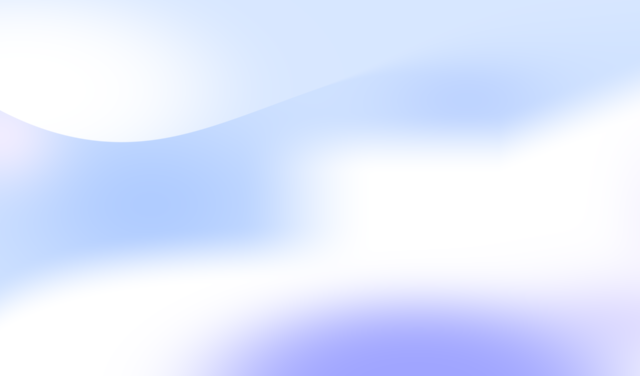
Write a WebGL 1 fragment shader that draws this background.

```glsl
precision highp float;

uniform vec2 u_resolution;

// Palette
const vec3 WHITE = vec3(1.0);
const vec3 SHEET_BLUE = vec3(0.845, 0.905, 1.0);
const vec3 PALE_BLUE = vec3(0.82, 0.89, 1.0);
const vec3 DEEP_BLUE = vec3(0.69, 0.80, 1.0);
const vec3 SOFT_BLUE = vec3(0.745, 0.83, 1.0);
const vec3 LAVENDER = vec3(0.87, 0.855, 1.0);
const vec3 BLUSH = vec3(0.94, 0.925, 1.0);
const vec3 VIOLET = vec3(0.625, 0.645, 1.0);

// Wave: lowest point, curvature and flattening to the right
const vec2 WAVE_LOW = vec2(0.19, 0.622);
const float WAVE_CURVE = 2.35;
const float WAVE_FLATTEN = 5.9;
const float WAVE_FADE = 0.12;

// Half widths of the soft borders of the blue band
const float FLOOR_BLUR = 0.08;
const float CLOUD_BLUR = 0.085;

// Bell-shaped falloff
float glow(vec2 p, vec2 center, vec2 radii) {
  vec2 d = (p - center) / radii;
  return exp(-dot(d, d));
}

// Falloff with a flatter core
float plateau(vec2 p, vec2 center, vec2 radii) {
  vec2 d = (p - center) / radii;
  float r2 = dot(d, d);
  return exp(-r2 * r2);
}

float waveHeight(float x) {
  float d = x - WAVE_LOW.x;
  return WAVE_LOW.y + WAVE_CURVE * d * d / (1.0 + WAVE_FLATTEN * d * max(d, 0.0));
}

// Blue band, fading into white below and to the right
vec3 blueBand(vec2 p) {
  vec3 blue = mix(PALE_BLUE, DEEP_BLUE, glow(p, vec2(0.235, 0.456), vec2(0.22, 0.24)));
  blue = mix(blue, SOFT_BLUE, glow(p, vec2(0.73, 0.733), vec2(0.14, 0.12)));
  blue = mix(blue, BLUSH, glow(p, vec2(0.0, 0.64), vec2(0.09, 0.13)));

  float bottom = 0.335 - 0.145 * exp(-p.x / 0.14);
  float band = smoothstep(bottom - FLOOR_BLUR, bottom + FLOOR_BLUR, p.y);
  float cloudTop = 0.617 + 0.68 * max(p.x - 0.78, 0.0);
  float cloud = smoothstep(0.37, 0.59, p.x)
    * (1.0 - smoothstep(cloudTop - CLOUD_BLUR, cloudTop + CLOUD_BLUR, p.y));
  return mix(WHITE, blue, band * (1.0 - cloud));
}

// Violet mound and lavender haze along the bottom
vec3 addViolet(vec3 color, vec2 p) {
  color = mix(color, LAVENDER, 0.85 * glow(p, vec2(1.0, 0.15), vec2(0.19, 0.12)));
  color = mix(color, BLUSH, 0.5 * glow(p, vec2(1.02, 0.42), vec2(0.06, 0.2)));
  return mix(color, VIOLET, plateau(p, vec2(0.65, -0.045), vec2(0.326, 0.249)));
}

// Translucent sheet above the wave, lit from the left
vec3 upperSheet(vec2 p) {
  return mix(SHEET_BLUE, WHITE, plateau(p, vec2(0.03, 0.76), vec2(0.31, 0.26)));
}

void main() {
  vec2 p = gl_FragCoord.xy / u_resolution;
  vec3 color = addViolet(blueBand(p), p);

  // Crisp on the left, dissolving to the right
  float softness = 1.0 / u_resolution.y + WAVE_FADE * smoothstep(0.5, 0.85, p.x);
  float above = smoothstep(-softness, softness, p.y - waveHeight(p.x));
  color = mix(color, upperSheet(p), above);

  gl_FragColor = vec4(color, 1.0);
}
```
